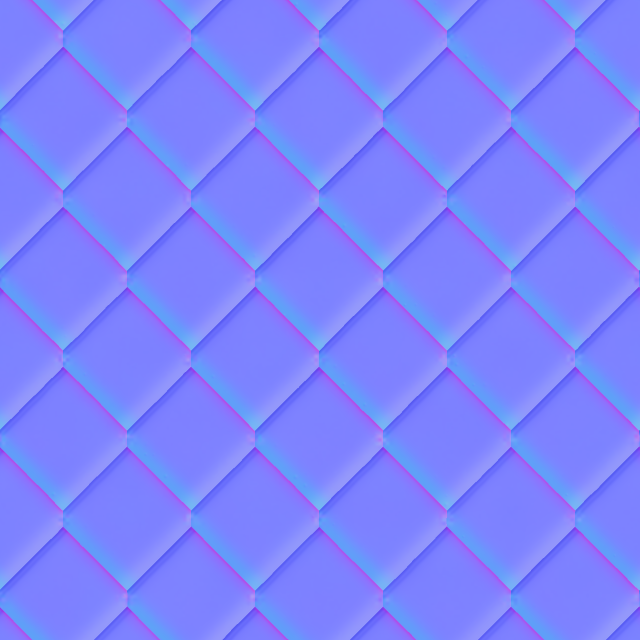
This texture map is drawn by a WebGL 1 fragment shader. Its source:

```glsl
precision highp float;
// Normal map of a padded chain-link lattice: 5 x 4 repeats of two staggered tiles.
// Each tile is a diamond with clipped side corners; every edge adds its own slope,
// and wrapping noise adds rough knots, small pits and faint unevenness.
uniform vec2 u_resolution;

float hash(vec2 p) {
  return fract(sin(dot(p, vec2(127.1, 311.7))) * 43758.5453);
}

// Value noise that wraps after a whole number of cells
float wrapNoise(vec2 uv, float cells) {
  vec2 p = uv * cells;
  vec2 i = floor(p);
  vec2 f = fract(p);
  f = f * f * (3.0 - 2.0 * f);
  vec2 a = mod(i, cells);
  vec2 b = mod(i + 1.0, cells);
  return mix(mix(hash(a), hash(vec2(b.x, a.y)), f.x),
             mix(hash(vec2(a.x, b.y)), hash(b), f.x), f.y);
}

float bell(float d, float width) {
  return exp(-d * d / (width * width));
}

// Slope of sparse round pits, at most one in each grid cell
vec2 pitSlope(vec2 uv) {
  vec2 p = uv * 64.0;
  vec2 id = mod(floor(p), 64.0);
  vec2 centre = 0.3 + 0.4 * vec2(hash(id + 3.1), hash(id + 8.7));
  vec2 d = fract(p) - centre;
  float size = mix(0.09, 0.2, hash(id + 5.3));
  return d / size * exp(-dot(d, d) / (size * size)) * step(0.9, hash(id + 1.9));
}

vec3 normalColour(vec2 uv) {
  // Slight waviness of the edges
  vec2 wave = vec2(wrapNoise(uv, 48.0), wrapNoise(uv + 0.5, 48.0)) - 0.5;
  vec2 period = vec2(0.2, 0.25);
  vec2 cell = (uv + wave * 0.001 - vec2(0.1985, 0.1895)) / period;

  // Choose between the two staggered tiles
  vec2 id = floor(cell + 0.5);
  vec2 p = (cell - id) * period;
  float shift = 0.0;
  if (abs(p.x) + abs(p.y) > 0.1125) {
    id = floor(cell);
    p = (cell - id - 0.5) * period;
    shift = 17.0;
  }
  id = mod(id, vec2(5.0, 4.0)) + shift;
  float strength = 0.92 + 0.16 * hash(id);

  // Distances to the four slanted edges
  float upperRight = (0.1125 - p.x - p.y) * 0.7071;
  float lowerLeft = (0.1125 + p.x + p.y) * 0.7071;
  float upperLeft = (0.1125 + p.x - p.y) * 0.7071;
  float lowerRight = (0.1125 - p.x + p.y) * 0.7071;

  // Thin pink crease with a purple fade, opposite a broad cyan slope
  float pink = 0.13 * bell(upperRight, 0.0036) + 0.075 * bell(upperRight, 0.015);
  float cyan = 0.115 * bell(lowerLeft - 0.004, 0.019) * smoothstep(-0.004, 0.004, lowerLeft);
  // Dark double groove, opposite a pale slope
  float dark = 0.105 * bell(upperLeft - 0.001, 0.0034) + 0.05 * bell(upperLeft - 0.0085, 0.003)
             + 0.045 * bell(upperLeft, 0.016);
  float pale = 0.085 * bell(lowerRight - 0.003, 0.019);
  vec2 slope = vec2(1.0, -1.0) * (pink - cyan) + (pale - dark);
  slope *= strength;

  // Rough knots at the short upright joints
  vec2 toKnot = vec2(0.1 - abs(p.x), p.y);
  float knot = exp(-dot(toKnot, toKnot) / 0.00012);
  vec2 grain = vec2(wrapNoise(uv, 160.0), wrapNoise(uv + 0.25, 160.0)) - 0.5;
  slope = mix(slope, slope * 0.65 + vec2(0.04, 0.015), knot);
  slope += grain * 0.2 * knot;

  // Pits gather beside the cyan slope and around the knots
  float worn = clamp(bell(lowerLeft, 0.02) * 0.6 + knot, 0.0, 1.0);
  slope += pitSlope(uv) * 0.13 * worn;

  // Faint unevenness of the padding
  vec2 swell = vec2(wrapNoise(uv, 20.0), wrapNoise(uv + 0.35, 20.0)) - 0.5;
  slope += swell * 0.012 + grain * 0.004;

  slope = clamp(slope, -0.27, 0.27);
  float height = sqrt(max(0.0, 1.0 - 4.0 * dot(slope, slope)));
  return vec3(vec2(0.492, 0.508) + slope, 0.5 + 0.5 * height);
}

void main() {
  // Four samples per pixel smooth the creases
  vec3 colour = vec3(0.0);
  for (int y = 0; y < 2; y++) {
    for (int x = 0; x < 2; x++) {
      vec2 offset = vec2(float(x), float(y)) * 0.5 - 0.25;
      colour += normalColour((gl_FragCoord.xy + offset) / u_resolution);
    }
  }
  gl_FragColor = vec4(colour * 0.25, 1.0);
}
```
